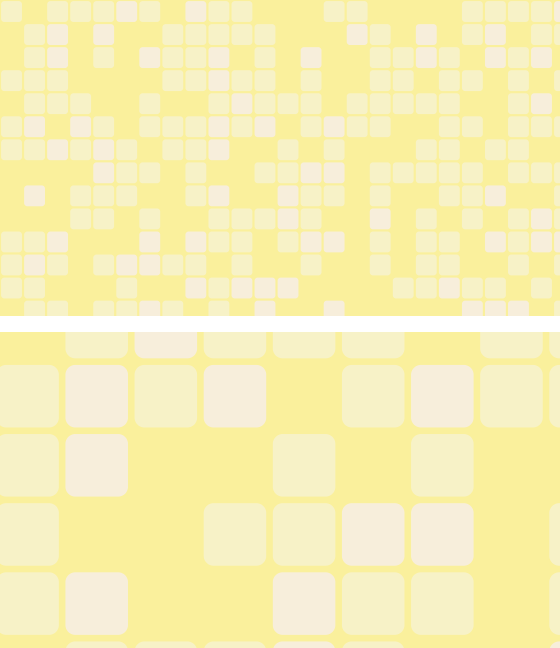
Top, the full canvas; bottom, a detail of the centre.
Reproduce this pattern procedurally as a WebGL 1 fragment shader.

```glsl
precision highp float;

// Rounded square tiles on a yellow ground, laid on a grid from the top left corner.
// A hash per cell leaves it empty or fills it with a cream or a blush tile;
// each tile is a rounded box distance with edges smoothed over one pixel.

uniform vec2 u_resolution;

const float ROWS = 13.714;          // cells per canvas height
const float TILE_HALF = 0.4524;     // half the tile side, in cells
const float CORNER_RADIUS = 0.143;  // in cells
const float BLUSH_SHARE = 0.165;    // part of the cells with a blush tile
const float CREAM_SHARE = 0.42;     // part of the cells with a cream tile
const vec2 SEED = vec2(17.0, 43.0);

const vec3 GROUND = vec3(0.98, 0.94, 0.61);
const vec3 CREAM = vec3(0.97, 0.95, 0.78);
const vec3 BLUSH = vec3(0.97, 0.935, 0.86);

// Sine-free hash from a cell index to 0..1
float hash(vec2 cell) {
  vec3 p = fract(cell.xyx * vec3(0.1031, 0.1030, 0.0973));
  p += dot(p, p.yzx + 33.33);
  return fract((p.x + p.y) * p.z);
}

// Signed distance to a rounded square around the origin
float roundedSquare(vec2 p, float halfSide, float radius) {
  vec2 d = abs(p) - halfSide + radius;
  return length(max(d, 0.0)) + min(max(d.x, d.y), 0.0) - radius;
}

void main() {
  // Grid coordinates, with rows counted down from the top edge
  vec2 fromTopLeft = vec2(gl_FragCoord.x, u_resolution.y - gl_FragCoord.y);
  vec2 grid = fromTopLeft / u_resolution.y * ROWS;
  float pixel = ROWS / u_resolution.y;
  vec2 cell = floor(grid);

  // Choice of tile for this cell
  float pick = hash(cell + SEED);
  float filled = 1.0 - step(BLUSH_SHARE + CREAM_SHARE, pick);
  vec3 tileColor = mix(BLUSH, CREAM, step(BLUSH_SHARE, pick));

  // Tile over ground
  float dist = roundedSquare(grid - cell - 0.5, TILE_HALF, CORNER_RADIUS);
  float coverage = clamp(0.5 - dist / pixel, 0.0, 1.0);
  gl_FragColor = vec4(mix(GROUND, tileColor, filled * coverage), 1.0);
}
```
